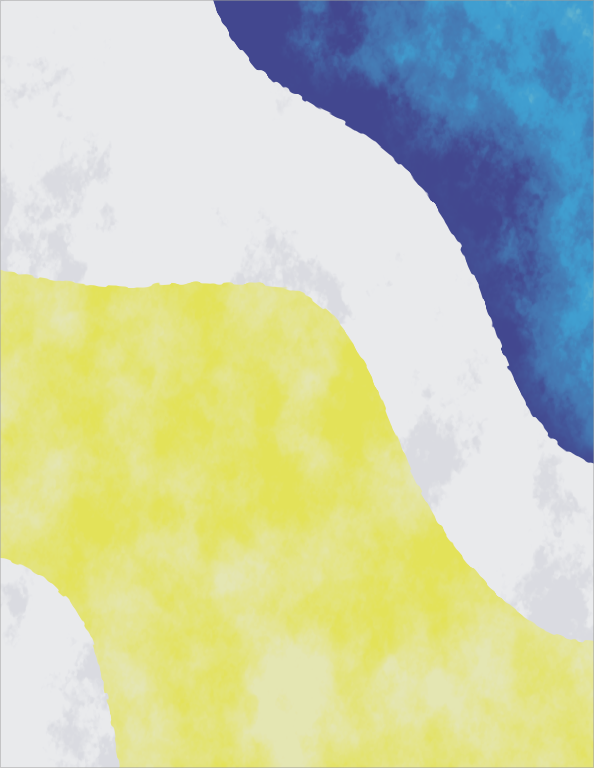
Reproduce this background procedurally as a WebGL 1 fragment shader.

```glsl
precision highp float;
// Torn paper waves: a mottled yellow band and a blue corner on pale grey.
// Each edge is a chain of cubic arcs; the mottling is layered cellular noise
// whose neighbouring cells are blended into soft stains and fine grain.

uniform vec2 u_resolution;

const float ASPECT = 0.7734;        // sheet width over height
const float EDGE_ROUGHNESS = 0.005;
const float STAIN_SCALE = 8.0;      // coarsest cells per sheet height
const float STAIN_GAIN = 0.7;       // strength of each finer layer
const float FLECK_REACH = 0.24;     // how far grey flecks stray from yellow
const vec2 BLUE_AXIS = vec2(0.9, 0.4);
const vec3 PAPER = vec3(0.914, 0.918, 0.927);
const vec3 FLECK = vec3(0.835, 0.840, 0.865);
const vec3 YELLOW = vec3(0.890, 0.885, 0.350);
const vec3 CREAM = vec3(0.895, 0.900, 0.700);
const vec3 INDIGO = vec3(0.260, 0.280, 0.560);
const vec3 BLUE = vec3(0.270, 0.480, 0.705);
const vec3 CYAN = vec3(0.250, 0.620, 0.815);
const vec3 AQUA = vec3(0.500, 0.775, 0.820);
const vec3 BORDER = vec3(0.62);

vec3 hash3(vec2 cell) {
  vec3 k = vec3(dot(cell, vec2(127.1, 311.7)),
                dot(cell, vec2(269.5, 183.3)),
                dot(cell, vec2(419.2, 371.9)));
  return fract(sin(k) * 43758.5);
}

// Cellular noise: each scattered point spreads its own shade
float cells(vec2 p) {
  vec2 base = floor(p);
  float shade = 0.0, total = 0.0;
  for (int j = -1; j <= 1; j++) {
    for (int i = -1; i <= 1; i++) {
      vec2 cell = base + vec2(float(i), float(j));
      vec3 h = hash3(cell);
      vec2 away = cell + h.xy - p;
      float weight = exp(-6.0 * dot(away, away));
      shade += weight * h.z;
      total += weight;
    }
  }
  return shade / total;
}

// Layered stains, centred on zero with a spread near one
float stains(vec2 p) {
  float sum = 0.0, total = 0.0, gain = 1.0;
  p *= STAIN_SCALE * vec2(1.12, 0.88);
  for (int i = 0; i < 6; i++) {
    sum += gain * (cells(p) - 0.5);
    total += gain;
    gain *= STAIN_GAIN;
    p = p * 2.0 + vec2(17.3, 9.1);
  }
  return 12.0 * sum / total;
}

// Cubic arc between knots (x, height, slope), straight beyond its ends
float arc(float x, vec3 a, vec3 b) {
  float span = b.x - a.x;
  float t = clamp((x - a.x) / span, 0.0, 1.0);
  float s = 1.0 - t;
  float y = mix(a.y, b.y, t * t * (3.0 - 2.0 * t))
          + span * t * s * (a.z * s - b.z * t);
  return y + a.z * min(x - a.x, 0.0) + b.z * max(x - b.x, 0.0);
}

// Heights of the edges: x blue, y yellow top, z grey corner
vec3 edges(float x) {
  vec3 b1 = vec3(0.391, 0.874, -0.62), b2 = vec3(0.602, 0.674, -1.9);
  vec3 b3 = vec3(0.674, 0.496, -2.0);
  float blue = x < b1.x ? arc(x, vec3(0.276, 1.0, -2.3), b1)
             : x < b2.x ? arc(x, b1, b2)
             : x < b3.x ? arc(x, b2, b3)
             : arc(x, b3, vec3(0.773, 0.394, -0.4));
  vec3 y1 = vec3(0.185, 0.626, 0.0), y2 = vec3(0.212, 0.631, 0.0);
  vec3 y3 = vec3(0.312, 0.631, -0.02), y4 = vec3(0.508, 0.453, -2.7);
  vec3 y5 = vec3(0.586, 0.299, -1.4);
  float yellow = x < y1.x ? arc(x, vec3(0.0, 0.648, -0.17), y1)
               : x < y2.x ? arc(x, y1, y2)
               : x < y3.x ? arc(x, y2, y3)
               : x < y4.x ? arc(x, y3, y4)
               : x < y5.x ? arc(x, y4, y5)
               : arc(x, y5, vec3(0.773, 0.164, -0.03));
  vec3 c1 = vec3(0.085, 0.223, -1.0);
  float corner = x < c1.x ? arc(x, vec3(0.0, 0.275, -0.3), c1)
               : arc(x, c1, vec3(0.155, 0.0, -7.0));
  return vec3(blue, yellow, corner);
}

float blob(vec2 p, vec2 centre, vec2 size) {
  vec2 q = (p - centre) / size;
  return exp(-dot(q, q));
}

void main() {
  vec2 p = gl_FragCoord.xy / u_resolution * vec2(ASPECT, 1.0);
  float pixel = 1.0 / u_resolution.y;
  float stain = stains(p);

  // Approximate distance above each edge, slightly torn
  vec3 height = edges(p.x);
  vec3 slope = (edges(p.x + 0.001) - height) / 0.001;
  vec3 dist = (p.y - height) / sqrt(1.0 + slope * slope);
  dist += EDGE_ROUGHNESS * (cells(p * 95.0) - 0.5);
  vec3 above = smoothstep(-0.7 * pixel, 0.7 * pixel, dist);

  // Grey paper, flecked close to the yellow
  float nearYellow = 1.0 - min(min(abs(dist.y), abs(dist.z)) / FLECK_REACH, 1.0);
  float fleck = smoothstep(0.3, 1.8, stain + 1.3 * nearYellow - 0.8);
  vec3 color = mix(PAPER, FLECK, 0.75 * fleck);

  // Yellow band with paler clouds
  float clouds = blob(p, vec2(0.19, 0.56), vec2(0.06, 0.12))
               + blob(p, vec2(0.33, 0.20), vec2(0.11, 0.12))
               + blob(p, vec2(0.59, 0.08), vec2(0.03, 0.04));
  float cream = clamp(0.40 + 0.20 * stain + 0.28 * clouds, 0.0, 1.0);
  color = mix(color, mix(YELLOW, CREAM, cream), above.z * (1.0 - above.y));

  // Blue corner, lighter towards the upper right
  float tone = (dot(p, BLUE_AXIS) - 0.78) / 0.32 + 0.12 * stain;
  tone *= smoothstep(-0.03, 0.07, dist.x);
  vec3 sea = mix(INDIGO, BLUE, smoothstep(-0.05, 0.42, tone));
  sea = mix(sea, CYAN, smoothstep(0.38, 0.75, tone));
  sea = mix(sea, AQUA, smoothstep(0.75, 1.1, tone));
  color = mix(color, sea, above.x);

  // Hairline border
  vec2 margin = min(p, vec2(ASPECT, 1.0) - p);
  float line = 1.0 - smoothstep(0.0006, 0.002, min(margin.x, margin.y));
  gl_FragColor = vec4(mix(color, BORDER, 0.5 * line), 1.0);
}
```
